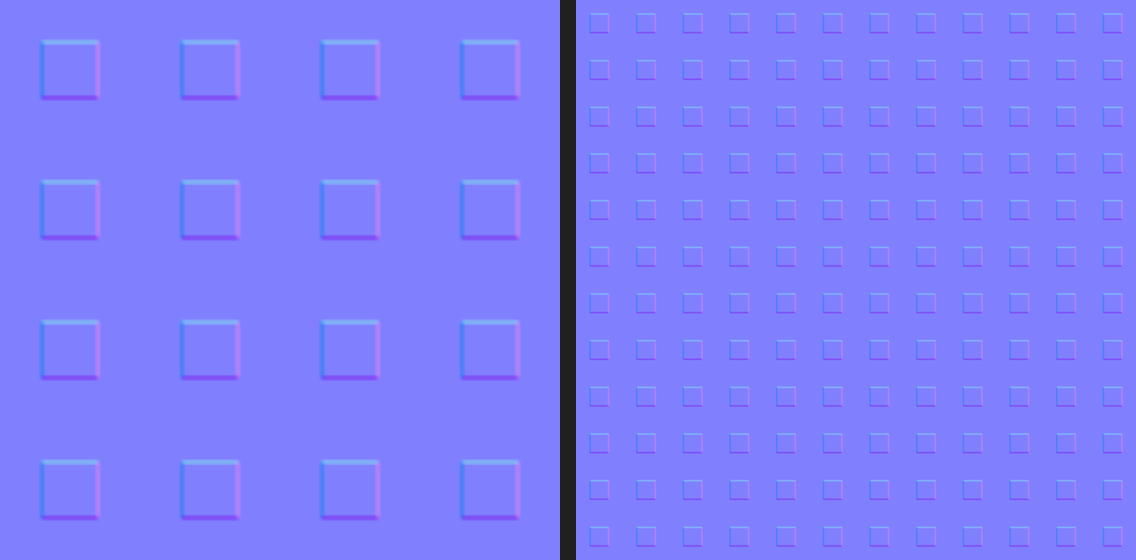
Left, the tile; right, the same tile 3 across and 3 down.
This texture map is drawn by a three.js fragment shader. Its source:

```glsl
varying vec2 vUv;

const float REPEATS = 4.0;      // raised squares across and up
const float HALF_SIDE = 0.199;  // middle of the bevel, in cells
const float BEVEL_WIDTH = 0.05; // in cells
const float BEVEL_SLOPE = 0.42; // steepest rise of the bevel

// Position across the bevel: 0 on the plateau, 1 on the ground
vec2 bevelPosition(vec2 p, float halfSide, float width) {
  return clamp((abs(p) - halfSide) / width + 0.5, 0.0, 1.0);
}

// Height profile along each axis, 1 on the plateau
vec2 plateau(vec2 t) {
  return 1.0 - t * t * (3.0 - 2.0 * t);
}

// Outward slope along each axis, peaking at 1 mid-bevel
vec2 bevelSlope(vec2 p, vec2 t) {
  return sign(p) * 4.0 * t * (1.0 - t);
}

// Surface normal of one raised square centred in its cell
vec3 squareNormal(vec2 p, float halfSide, float width, float slope) {
  vec2 t = bevelPosition(p, halfSide, width);
  vec2 tilt = slope * bevelSlope(p, t) * plateau(t).yx;
  return normalize(vec3(tilt, 1.0));
}

void main() {
  vec2 cell = fract(vUv * REPEATS) - 0.5;
  vec3 normal = squareNormal(cell, HALF_SIDE, BEVEL_WIDTH, BEVEL_SLOPE);

  // Pack the normal into colour
  gl_FragColor = vec4(normal * 0.5 + 0.5, 1.0);
}
```
